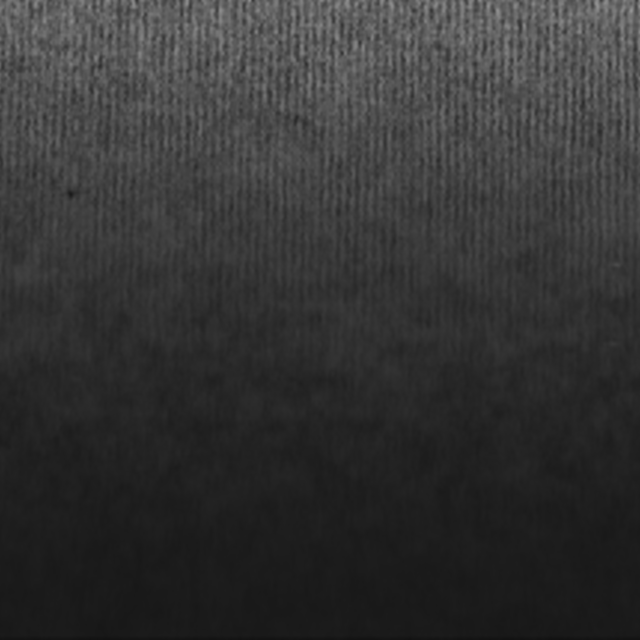
This texture is drawn by a Shadertoy shader. Its source:

```glsl
// Dark ribbed knit cloth, lit along the top and fading into soft shadow below.
#define RIBS 72.0
#define RIB_LEAN 0.030
#define RIB_DEPTH 0.066
#define GRAIN_DEPTH 0.250
#define MOTTLE_DEPTH 0.085
#define STREAK_DEPTH 0.040
#define SHADOW_LEVEL 0.101
#define LIGHT_RANGE 0.295
#define LIGHT_FALLOFF 1.8

float hash(vec2 p) {
    vec3 q = fract(vec3(p.xyx) * 0.1031);
    q += dot(q, q.yzx + 33.33);
    return fract((q.x + q.y) * q.z);
}

float noise(vec2 p) {
    vec2 cell = floor(p), f = fract(p);
    f = f * f * (3.0 - 2.0 * f);
    float low = mix(hash(cell), hash(cell + vec2(1, 0)), f.x);
    float high = mix(hash(cell + vec2(0, 1)), hash(cell + vec2(1, 1)), f.x);
    return mix(low, high, f.y);
}

float fbm(vec2 p) {
    float sum = 0.0, weight = 0.5;
    for (int i = 0; i < 4; i++) {
        sum += weight * noise(p);
        p = mat2(0.8, 0.6, -0.6, 0.8) * p * 2.03 + 17.3;
        weight *= 0.5;
    }
    return sum / 0.9375;
}

// Signed flecks: centre, half width, strength.
float flecks(vec2 uv) {
    const vec4 marks[8] = vec4[8](
        vec4(0.110, 0.697, 0.011, -0.11), vec4(0.094, 0.711, 0.006, 0.06),
        vec4(0.154, 0.896, 0.010, -0.10), vec4(0.469, 0.815, 0.015, -0.08),
        vec4(0.260, 0.932, 0.013, -0.08), vec4(0.963, 0.586, 0.008, 0.08),
        vec4(0.957, 0.463, 0.009, 0.05), vec4(0.889, 0.453, 0.012, -0.03));
    float sum = 0.0;
    for (int i = 0; i < 8; i++) {
        vec2 d = (uv - marks[i].xy) / (marks[i].z * vec2(1.0, 0.5));
        sum += marks[i].w * exp(-dot(d, d));
    }
    return sum;
}

void mainImage(out vec4 fragColor, in vec2 fragCoord) {
    vec2 uv = fragCoord / iResolution.xy;

    // Light falls away downward, a little slower on the right
    float height = clamp(uv.y + 0.02 * (uv.x - 0.5), 0.0, 1.0);
    float shade = SHADOW_LEVEL + LIGHT_RANGE * pow(height, LIGHT_FALLOFF);
    float focus = smoothstep(0.35, 1.05, uv.y);

    // Nearly straight ribs, leaning on the left, clearest on the right
    float lean = RIB_LEAN * (1.0 - uv.x) * (1.0 - uv.y);
    float wander = 0.004 * (noise(uv * vec2(9.0, 11.0)) - 0.5)
                 + 0.0035 * (noise(uv * vec2(75.0, 95.0)) - 0.5);
    float ribX = uv.x + lean + wander;
    float rib = cos(6.2832 * RIBS * ribX);
    float ribGain = 0.25 + 1.1 * noise(uv * vec2(45.0, 40.0) + 9.0);
    ribGain *= mix(0.8, 1.15, uv.x);
    float relief = RIB_DEPTH * rib * ribGain * focus;

    // Stitch grain breaks the ribs into short, crisp pieces
    vec2 knit = vec2(ribX, uv.y);
    float stitch = noise(knit * vec2(RIBS * 2.0, 120.0)) - 0.5;
    float fuzz = noise(uv * vec2(215.0, 180.0) + 41.0) - 0.5;
    relief += GRAIN_DEPTH * (0.5 * stitch + 0.5 * fuzz) * focus * (0.3 + 0.7 * focus);

    // Faint upright threads remain where the ribs are out of focus
    float blur = smoothstep(0.05, 0.55, uv.y);
    float thread = noise(knit * vec2(150.0, 48.0) + 63.0) - 0.5;
    float speckle = noise(uv * vec2(200.0, 130.0) + 87.0) - 0.5;
    relief += STREAK_DEPTH * (0.7 * thread + 0.4 * speckle) * (0.25 + 0.75 * blur);

    // Soft blotches, smaller and strongest across the middle
    float band = 0.25 + 0.75 * blur;
    float mottle = 0.55 * (fbm(uv * vec2(13.0, 18.0) + 3.7) - 0.5);
    mottle += 0.75 * (fbm(uv * vec2(36.0, 42.0) + 21.0) - 0.5);
    relief += MOTTLE_DEPTH * mottle * band;

    // Combine, with a thin dark lower edge
    float value = shade + relief + flecks(uv);
    value -= 0.025 * (1.0 - smoothstep(0.0, 0.008, uv.y));
    fragColor = vec4(vec3(clamp(value, 0.0, 1.0)), 1.0);
}
```
